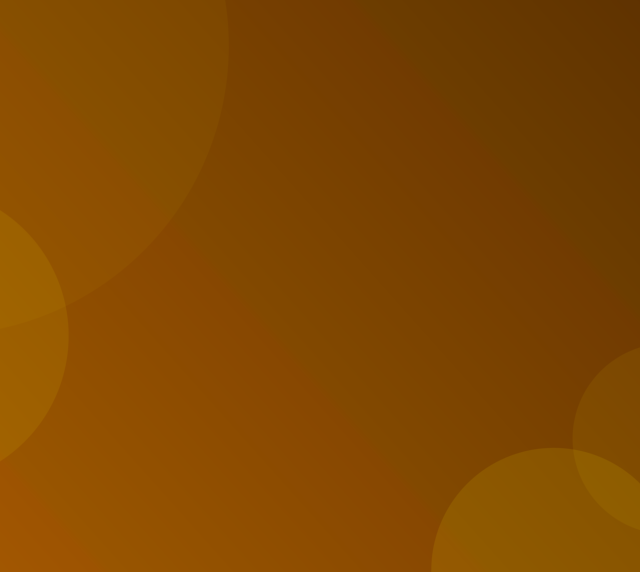
Write a Shadertoy shader that draws this background.

```glsl
// Amber diagonal gradient with faint golden discs overlapping the canvas edges.

#define WARM_CORNER vec3(0.630, 0.343, 0.000)
#define DARK_CORNER vec3(0.370, 0.200, 0.000)
#define DISC_GOLD vec3(0.900, 0.800, 0.000)
#define BAND_TINT vec3(0.016, -0.010, 0.010)
#define BAND_PERIOD 0.33
#define BAND_EDGE 0.76
#define BAND_SOFTNESS 0.05
#define DISC_COUNT 4

// Sawtooth from -0.5 to 0.5 with a softened drop at each wrap.
float softSaw(float x) {
    float f = fract(x);
    return f - smoothstep(1.0 - BAND_SOFTNESS, 1.0, f) - 0.5 + BAND_SOFTNESS * 0.5;
}

// Antialiased coverage of a disc; lengths are in canvas heights.
float discCoverage(vec2 p, vec2 center, float radius, float pixel) {
    return 1.0 - smoothstep(-pixel, pixel, length(p - center) - radius);
}

// Gradient from the lower left to the upper right, with slight hue bands.
vec3 background(vec2 p, vec2 corner) {
    float t = dot(p, corner) / dot(corner, corner);
    vec3 color = mix(WARM_CORNER, DARK_CORNER, t);
    return color + BAND_TINT * softSaw((t - BAND_EDGE) / BAND_PERIOD);
}

void mainImage(out vec4 fragColor, in vec2 fragCoord) {
    vec2 p = fragCoord / iResolution.y;
    vec2 corner = vec2(iResolution.x / iResolution.y, 1.0);
    float pixel = 0.8 / iResolution.y;

    // Each disc: center x, center y, radius, opacity.
    vec4 discs[DISC_COUNT] = vec4[DISC_COUNT](
        vec4(-0.106, 0.920, 0.506, 0.05),
        vec4(-0.141, 0.413, 0.261, 0.11),
        vec4( 0.968, 0.003, 0.214, 0.13),
        vec4( 1.168, 0.233, 0.167, 0.08)
    );

    vec3 color = background(p, corner);
    for (int i = 0; i < DISC_COUNT; i++) {
        vec4 disc = discs[i];
        float coverage = discCoverage(p, disc.xy, disc.z, pixel);
        color = mix(color, DISC_GOLD, disc.w * coverage);
    }

    fragColor = vec4(clamp(color, 0.0, 1.0), 1.0);
}
```
